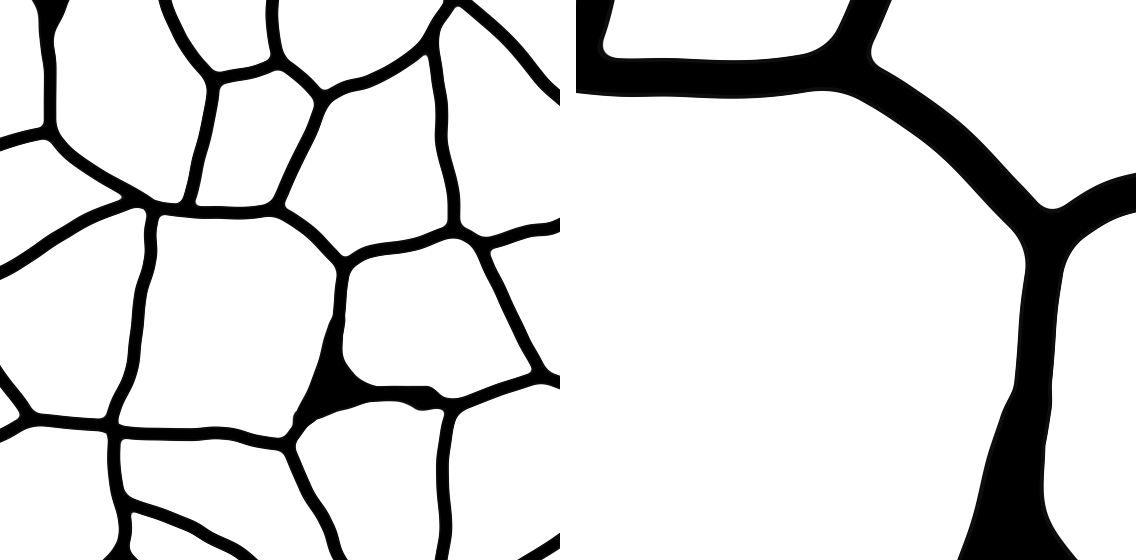
Left: the whole. Right: its middle third, enlarged.
This pattern is drawn by a WebGL 2 fragment shader. Its source:

```glsl
#version 300 es
precision highp float;
// Irregular network of black veins on white: the edges of a jittered Voronoi
// diagram, bent by two octaves of noise. Edge distances are corrected for the
// bending so veins keep an even width; a few junctions swell into solid wedges.

#define CELLS 3.6          // Voronoi cells across the canvas
#define JITTER 0.96        // irregularity of the cell centres
#define HALF_WIDTH 0.0115  // half the vein width
#define BEND vec2(0.026, 5.0)    // broad curves: amplitude, frequency
#define WOBBLE vec2(0.005, 15.0) // fine unevenness: amplitude, frequency
#define FILLET 0.012       // rounding at ordinary junctions
#define WEDGE 0.10         // rounding at swollen junctions
#define RIM_WIDTH 0.002    // slightly lighter border of each vein
#define SEED 17

uniform vec2 u_resolution;
out vec4 fragColor;

const vec3 PAPER = vec3(1.0);
const vec3 INK = vec3(0.0);
const vec3 RIM = vec3(0.05);

// Two random values in 0..1 for an integer lattice point
vec2 hash2(vec2 cell, int salt) {
    uvec2 v = uvec2(ivec2(cell) + ivec2(salt, salt * 7 + SEED));
    v = v * 1664525u + 1013904223u;
    v.x += v.y * 1664525u;
    v.y += v.x * 1664525u;
    v ^= v >> 16u;
    v.x += v.y * 1664525u;
    v.y += v.x * 1664525u;
    v ^= v >> 16u;
    return vec2(v & 0xffffu) / 65535.0;
}

// Smooth two-channel value noise in 0..1
vec2 noise2(vec2 p, int salt) {
    vec2 i = floor(p), f = p - i;
    vec2 s = f * f * f * (f * (f * 6.0 - 15.0) + 10.0);
    vec2 low = mix(hash2(i, salt), hash2(i + vec2(1, 0), salt), s.x);
    vec2 high = mix(hash2(i + vec2(0, 1), salt), hash2(i + vec2(1, 1), salt), s.x);
    return mix(low, high, s.y);
}

vec2 warp(vec2 p) {
    vec2 broad = noise2(p * BEND.y, 101) * 2.0 - 1.0;
    vec2 fine = noise2(p * WOBBLE.y, 211) * 2.0 - 1.0;
    return p + BEND.x * broad + WOBBLE.x * fine;
}

vec2 cellCentre(vec2 cell) {
    return cell + 0.5 + JITTER * (hash2(cell, 307) - 0.5);
}

// Distances to the two closest cell edges, in canvas units
vec2 edgeDistances(vec2 p) {
    const float STEP = 0.002;
    vec2 w = warp(p);
    mat2 jacobian = mat2(warp(p + vec2(STEP, 0)) - w, warp(p + vec2(0, STEP)) - w) / STEP;
    vec2 q = w * CELLS, base = floor(q);

    // Nearest centre
    vec2 home = base, toHome = vec2(0);
    float best = 1e9;
    for (int y = -2; y <= 2; y++)
    for (int x = -2; x <= 2; x++) {
        vec2 cell = base + vec2(x, y);
        vec2 r = cellCentre(cell) - q;
        if (dot(r, r) < best) {
            best = dot(r, r);
            home = cell;
            toHome = r;
        }
    }

    // Bisectors with the surrounding centres
    vec2 nearest = vec2(1e3);
    for (int y = -2; y <= 2; y++)
    for (int x = -2; x <= 2; x++) {
        if (x == 0 && y == 0) continue;
        vec2 r = cellCentre(home + vec2(x, y)) - q;
        vec2 normal = normalize(r - toHome);
        float stretch = max(length(normal * jacobian), 0.3);
        float d = dot(0.5 * (r + toHome), normal) / (CELLS * stretch);
        if (d < nearest.x) nearest = vec2(d, nearest.x);
        else nearest.y = min(nearest.y, d);
    }
    return nearest;
}

// Smooth minimum that fills the corner between two edges
float filletedMin(vec2 d, float k) {
    float h = max(k - abs(d.x - d.y), 0.0) / k;
    return min(d.x, d.y) - 0.25 * k * h * h;
}

void main() {
    float pixel = 1.0 / min(u_resolution.x, u_resolution.y);
    vec2 p = gl_FragCoord.xy * pixel;

    // Swollen junctions occur only where a slow noise peaks
    float swell = smoothstep(0.78, 0.90, noise2(p * 3.0, 401).x);
    float vein = filletedMin(edgeDistances(p), mix(FILLET, WEDGE, swell)) - HALF_WIDTH;

    // Ink with its rim, over paper
    vec3 ink = mix(INK, RIM, smoothstep(-RIM_WIDTH - pixel, -RIM_WIDTH, vein));
    float cover = smoothstep(0.6 * pixel, -0.6 * pixel, vein);
    fragColor = vec4(mix(PAPER, ink, cover), 1.0);
}
```
